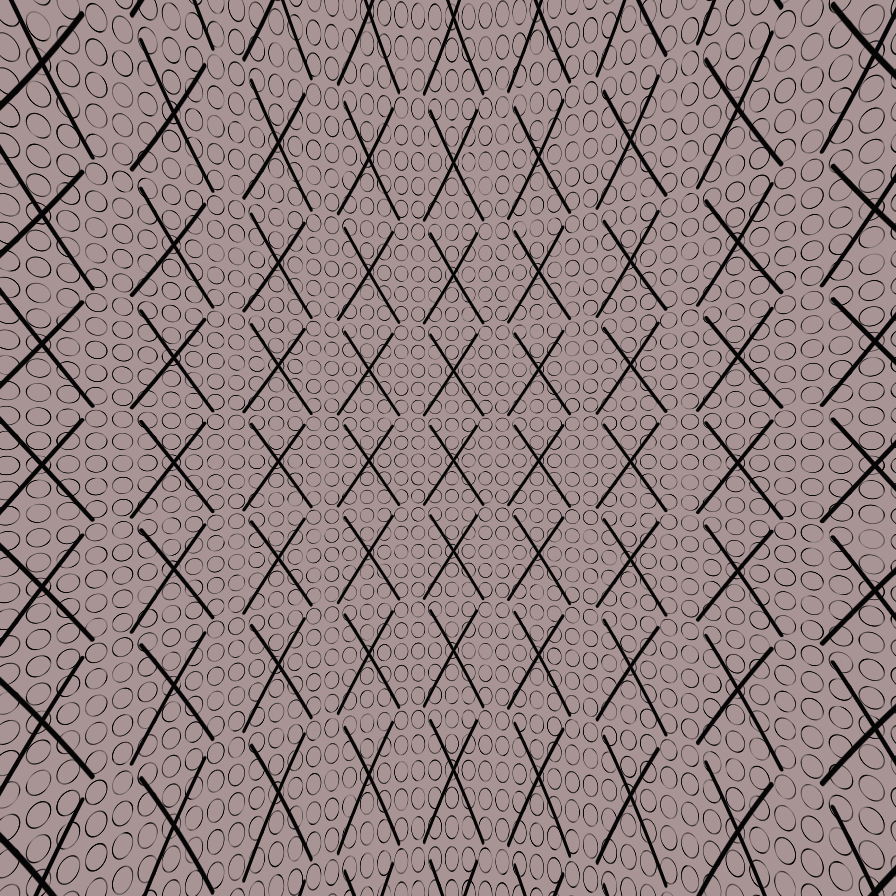
Reproduce this pattern procedurally as a three.js fragment shader.

```glsl
// Rows of thin black crosses over a grid of faint rings on dusty mauve.
// The pattern is tiled in longitude and latitude, as if lining the inside of
// a sphere seen with a 90 degree view, so tiles stretch toward the borders.

varying vec2 vUv;

const vec3 MAUVE = vec3(0.66, 0.58, 0.58);
const vec3 INK = vec3(0.02);

const vec2 TILE = vec2(0.1872, 0.1984);          // tile size in radians
const vec2 TILE_CENTRE = vec2(0.0125, -0.039);
const float RINGS_PER_TILE = 5.0;
const vec2 RING_SHIFT = vec2(-0.004, 0.0112);
const float RING_RADIUS = 0.0148;
const float RING_HALF_WIDTH = 0.0005;
const vec2 CROSS_TOP = vec2(-0.0515, 0.0875);
const vec2 CROSS_BOTTOM = vec2(0.0655, -0.086);
const float CROSS_HALF_WIDTH = 0.0031;

float hash(vec2 p) {
  vec3 q = fract(vec3(p.xyx) * 0.1031);
  q += dot(q, q.yzx + 33.33);
  return fract((q.x + q.y) * q.z);
}

float valueNoise(vec2 p) {
  vec2 i = floor(p);
  vec2 f = fract(p);
  f = f * f * (3.0 - 2.0 * f);
  float low = mix(hash(i), hash(i + vec2(1.0, 0.0)), f.x);
  float high = mix(hash(i + vec2(0.0, 1.0)), hash(i + vec2(1.0)), f.x);
  return mix(low, high, f.y);
}

// Direction of view as longitude and latitude
vec2 sphereAngles(vec2 view) {
  return vec2(atan(view.x), atan(view.y / sqrt(1.0 + view.x * view.x)));
}

// Position relative to the centre of the nearest cell
vec2 repeatCentred(vec2 p, vec2 size) {
  return (fract(p / size + 0.5) - 0.5) * size;
}

float segmentDistance(vec2 p, vec2 a, vec2 b) {
  vec2 ab = b - a;
  float t = clamp(dot(p - a, ab) / dot(ab, ab), 0.0, 1.0);
  return length(p - a - ab * t);
}

// Share of a footprint covered by a line, also when the line is thinner
float lineCoverage(float dist, float halfWidth, float footprint) {
  float edge = (halfWidth - dist) / footprint + 0.5;
  return clamp(edge, 0.0, min(1.0, 2.0 * halfWidth / footprint));
}

float crossDistance(vec2 p) {
  vec2 mirrored = vec2(-p.x, p.y);
  return min(segmentDistance(p, CROSS_TOP, CROSS_BOTTOM),
             segmentDistance(mirrored, CROSS_TOP, CROSS_BOTTOM));
}

void main() {
  vec2 angles = sphereAngles(vUv * 2.0 - 1.0);
  float footprint = length(fwidth(angles)) * 0.7071;
  vec2 p = angles - TILE_CENTRE;

  // Hairline rings, unevenly inked along their arcs
  vec2 ringCell = repeatCentred(p - RING_SHIFT, TILE / RINGS_PER_TILE);
  float ringDistance = abs(length(ringCell) - RING_RADIUS);
  float ring = lineCoverage(ringDistance, RING_HALF_WIDTH, footprint);
  ring *= 0.2 + 1.9 * valueNoise((angles + 4.0) * 95.0);

  // Bold crosses, one per tile
  float crossDist = crossDistance(repeatCentred(p, TILE));
  float cross = lineCoverage(crossDist, CROSS_HALF_WIDTH, footprint);

  vec3 colour = mix(MAUVE, INK, clamp(ring, 0.0, 1.0));
  colour = mix(colour, INK, cross);
  gl_FragColor = vec4(colour, 1.0);
}
```
